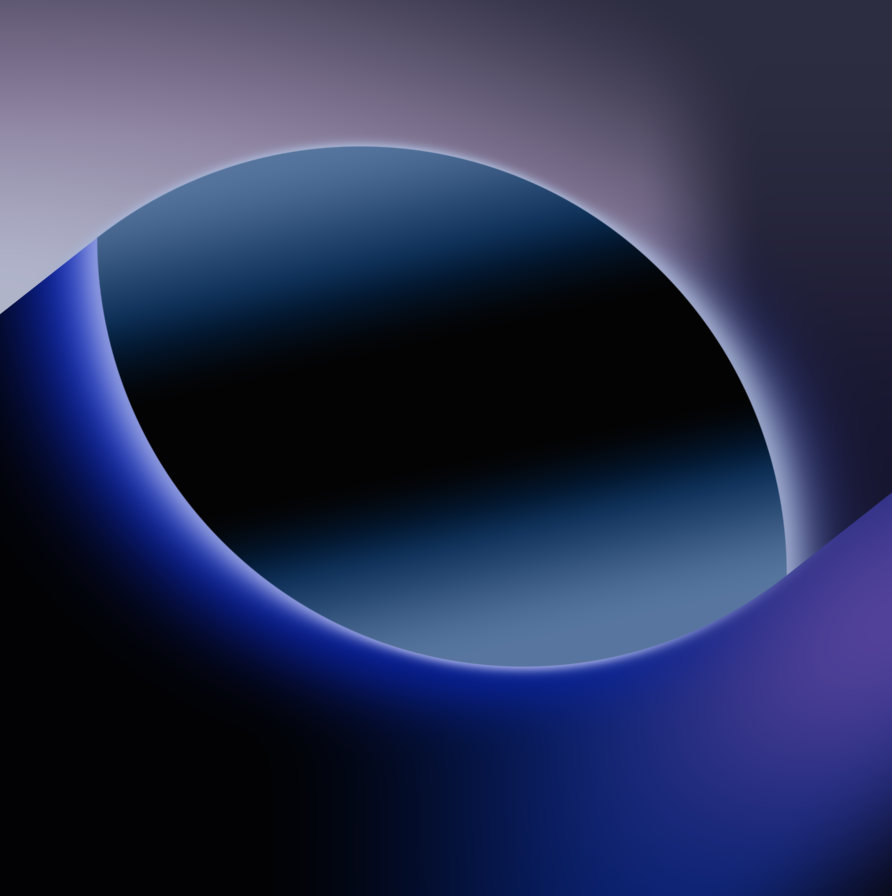
This background is drawn by a Shadertoy shader. Its source:

```glsl
// Two equal discs overlap into a dark lens with a lit rim, set between a mauve
// haze above and a blue-violet glow below. Disc distances shape the lens and
// halos; straight tangents at its two tips carry the dividing edge outward.

#define RADIUS 0.478
#define LENS_MID vec2(0.4955, 0.4537)
#define HALF_OFFSET vec2(0.0915, -0.1877)
#define BAND_TILT 0.22
#define BAND_CENTRE 0.563
#define HALO_WIDTH 0.100
#define RIM_WIDTH 0.030

float gauss(float x) { return exp(-x * x); }

// Height of the edge between haze and glow: chord inside, tangents outside
float dividerHeight(float x, vec2 leftTip, vec2 rightTip, float tangent) {
    float chord = mix(leftTip.y, rightTip.y, (x - leftTip.x) / (rightTip.x - leftTip.x));
    if (x < leftTip.x) return leftTip.y + tangent * (leftTip.x - x);
    if (x > rightTip.x) return rightTip.y - tangent * (x - rightTip.x);
    return chord;
}

// Steel-blue light on both sides of a tilted black band
vec3 lensColour(vec2 p) {
    float across = p.y + BAND_TILT * p.x - BAND_CENTRE;
    float k = across > 0.0 ? across * 1.16 : -across;
    vec3 black = vec3(0.012, 0.012, 0.014);
    vec3 deepBlue = vec3(0.010, 0.150, 0.310);
    vec3 steel = vec3(0.340, 0.460, 0.620);
    vec3 c = mix(black, deepBlue, smoothstep(0.07, 0.20, k));
    return mix(c, steel, smoothstep(0.13, 0.33, k));
}

// Pale haze at the upper left, falling to slate on the right
vec3 hazeColour(vec2 p, float d, float side) {
    vec3 slate = mix(vec3(0.175, 0.175, 0.255), vec3(0.090, 0.085, 0.185),
                     smoothstep(0.05, 0.55, p.y));
    vec3 mauve = vec3(0.530, 0.480, 0.600);
    vec3 silver = vec3(0.690, 0.705, 0.790);
    float light = 0.5 + 3.45 * p.y - 1.11 * p.x * p.x;
    float haze = smoothstep(-0.15, 1.05, light) * smoothstep(0.86, 0.71, p.x);
    vec3 pale = mix(mauve, silver, smoothstep(0.05, 0.33, p.y) * smoothstep(0.65, 0.0, p.x));
    vec3 c = mix(slate, pale, haze);

    // Halo on the right flank, then the bright rim
    float flank = smoothstep(0.55, 1.0, side);
    c = mix(c, vec3(0.130, 0.170, 0.460), 0.75 * flank * gauss(d / 0.065));
    float rim = mix(0.006, RIM_WIDTH, smoothstep(0.45, 1.0, side));
    return mix(c, vec3(0.660, 0.710, 0.840), 0.85 * exp(-pow(d / rim, 1.5)));
}

// Black on the left, blue wash and a violet beam on the right
vec3 glowColour(vec2 p, float d, float side) {
    float wash = smoothstep(0.27, 0.76, p.x) * smoothstep(2.06, 1.78, p.x + p.y);
    vec3 c = mix(vec3(0.008, 0.008, 0.014), vec3(0.010, 0.120, 0.430), wash);
    vec2 fromBeam = p - vec2(1.0, 0.69);
    float along = dot(fromBeam, vec2(-0.8, 0.6));
    float across = dot(fromBeam, vec2(0.6, 0.8));
    float beam = gauss(along / 0.30) * gauss(across / 0.17);
    c = mix(c, vec3(0.320, 0.255, 0.600), beam);

    // Blue halo widens toward the left flank
    float flank = clamp(side, 0.0, 1.0);
    float halo = mix(0.050, HALO_WIDTH, flank);
    float strength = mix(0.60, 1.0, flank) * smoothstep(-0.75, 0.1, side);
    c = mix(c, vec3(0.040, 0.150, 0.740), strength * gauss(d / halo));
    float rim = mix(0.007, RIM_WIDTH, smoothstep(0.25, 1.0, side));
    float rimLight = 0.85 * smoothstep(-0.85, -0.1, side);
    return mix(c, vec3(0.620, 0.660, 0.890), rimLight * exp(-pow(d / rim, 1.5)));
}

void mainImage(out vec4 fragColor, in vec2 fragCoord) {
    // Canvas units, measured downward from the top edge
    vec2 p = fragCoord / iResolution.xy;
    p.y = 1.0 - p.y;
    float soft = 1.0 / min(iResolution.x, iResolution.y);

    // Discs and the two tips where they cross
    vec2 lowerCentre = LENS_MID - HALF_OFFSET;
    vec2 upperCentre = LENS_MID + HALF_OFFSET;
    vec2 fromLower = p - lowerCentre;
    vec2 fromUpper = p - upperCentre;
    float dLower = length(fromLower) - RADIUS;
    float dUpper = length(fromUpper) - RADIUS;
    vec2 axis = normalize(vec2(-HALF_OFFSET.y, HALF_OFFSET.x));
    float halfChord = sqrt(RADIUS * RADIUS - dot(HALF_OFFSET, HALF_OFFSET));
    vec2 leftTip = LENS_MID - axis * halfChord;
    vec2 rightTip = LENS_MID + axis * halfChord;
    vec2 tipRadius = leftTip - lowerCentre;
    float tangent = tipRadius.x / tipRadius.y;

    // Surroundings, split by the divider
    float hazeSide = fromLower.x / max(length(fromLower), 0.001);
    float glowSide = -fromUpper.x / max(length(fromUpper), 0.001);
    vec3 haze = hazeColour(p, max(dLower, 0.0), hazeSide);
    vec3 glow = glowColour(p, max(dUpper, 0.0), glowSide);
    float below = p.y - dividerHeight(p.x, leftTip, rightTip, tangent);
    vec3 colour = mix(haze, glow, smoothstep(-soft, soft, below));

    // Lens on top
    float dLens = max(dLower, dUpper);
    colour = mix(lensColour(p), colour, smoothstep(-soft, soft, dLens));
    fragColor = vec4(colour, 1.0);
}
```
